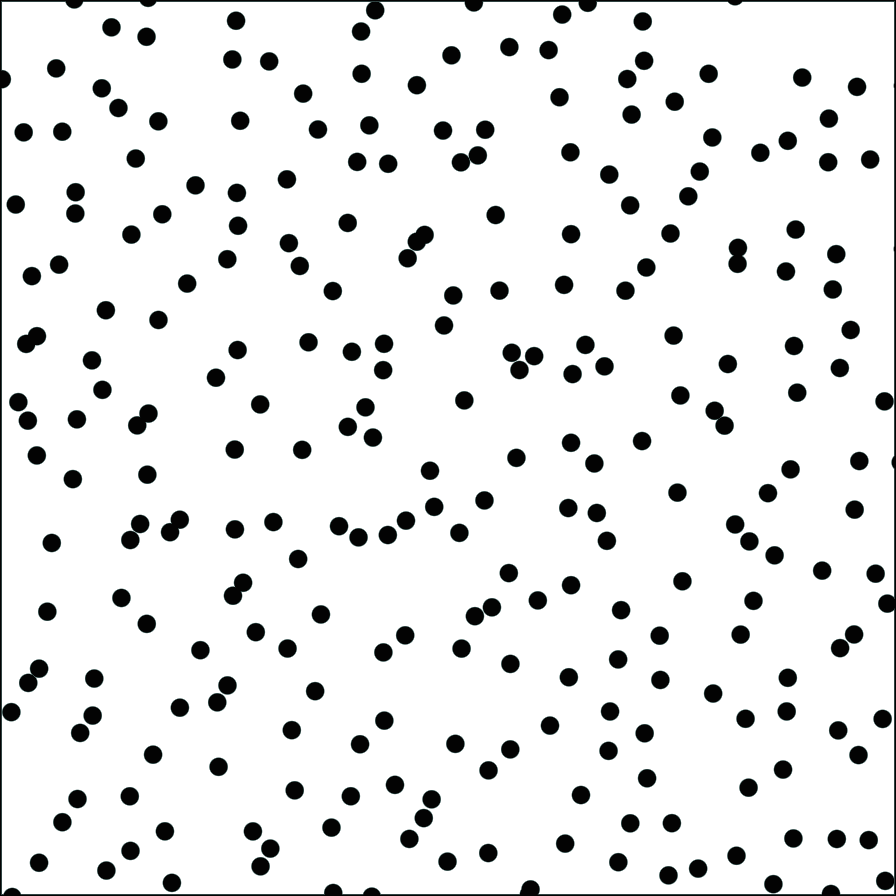
Give the GLSL for this pattern, as a Shadertoy shader.

```glsl
const vec3 PAPER = vec3(1.0);
const vec3 INK = vec3(0.01);
const vec3 FRINGE = vec3(1.25, 1.0, 1.02); // cool tint of the soft rims
const float CELLS = 16.3;                  // dots per canvas side
const float DOT_RADIUS = 0.0102;
const float FRAME_WIDTH = 0.00195;

// Two random values in 0..1 for an integer cell
vec2 hash22(ivec2 cell) {
    uvec2 h = uvec2(cell + 64) * uvec2(1597u, 3571u);
    uint n = (h.x ^ h.y) * 747796405u + h.x * 2891u;
    n = (n ^ (n >> 15)) * 2246822519u;
    n ^= n >> 13;
    uint m = n * 3266489917u;
    m ^= m >> 16;
    return vec2(n & 65535u, m & 65535u) / 65535.0;
}

// Distance to the nearest dot, one dot anywhere in each cell
float scatteredDots(vec2 p, float cells, float radius) {
    vec2 q = p * cells + 0.35;
    ivec2 home = ivec2(floor(q));
    float nearest = 9.0;
    for (int y = -1; y <= 1; y++) {
        for (int x = -1; x <= 1; x++) {
            ivec2 cell = home + ivec2(x, y);
            vec2 centre = vec2(cell) + hash22(cell);
            nearest = min(nearest, length(q - centre));
        }
    }
    return nearest / cells - radius;
}

// Distance to a thin frame along the canvas edge
float frame(vec2 p, vec2 size, float width) {
    vec2 inset = min(p, size - p);
    return min(inset.x, inset.y) - width;
}

// 0 inside a shape, 1 outside, with a ramp of the given width
float outside(float d, float softness) {
    return clamp(d / softness + 0.5, 0.0, 1.0);
}

void mainImage(out vec4 fragColor, in vec2 fragCoord) {
    float side = min(iResolution.x, iResolution.y);
    vec2 p = fragCoord / side;
    float pixel = 1.0 / side;

    float dots = outside(scatteredDots(p, CELLS, DOT_RADIUS), 1.3 * pixel);
    float border = outside(frame(p, iResolution.xy / side, FRAME_WIDTH), pixel);

    vec3 light = pow(vec3(min(dots, border)), FRINGE);
    fragColor = vec4(mix(INK, PAPER, light), 1.0);
}
```
